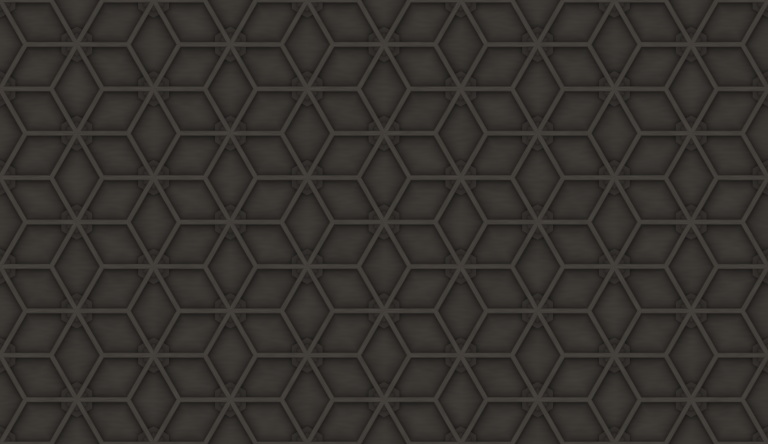
Write a Shadertoy shader that draws this pattern.

```glsl
const float REPEATS = 5.0;
const vec2 CELL = vec2(1.7320508, 1.0);
const float SECTOR = 1.0471976;
const float BEAM_HALF = 0.029;
const vec3 WARM_TINT = vec3(1.0, 0.935, 0.87);

vec2 hash2(vec2 p) {
    vec2 k = vec2(dot(p, vec2(12.71, 31.17)), dot(p, vec2(26.95, 18.33)));
    return fract(sin(k) * 4375.85);
}

float cornerSlope(vec2 corner, vec2 offset, vec2 period) {
    float angle = 6.2831853 * hash2(mod(corner, period)).x;
    return dot(vec2(cos(angle), sin(angle)), offset);
}

// Gradient noise that wraps after a whole number of lattice steps
float gradientNoise(vec2 p, vec2 period) {
    vec2 i = floor(p), f = p - i;
    vec2 u = f * f * f * (f * (f * 6.0 - 15.0) + 10.0);
    vec2 e = vec2(1.0, 0.0);
    float low = mix(cornerSlope(i, f, period),
                    cornerSlope(i + e, f - e, period), u.x);
    float high = mix(cornerSlope(i + e.yx, f - e.yx, period),
                     cornerSlope(i + e.xx, f - e.xx, period), u.x);
    return mix(low, high, u.y);
}

// Offset from the nearest six-way joint of the triangular lattice
vec2 jointOffset(vec2 p) {
    vec2 a = mod(p + 0.5 * CELL, CELL) - 0.5 * CELL;
    vec2 b = mod(p, CELL) - 0.5 * CELL;
    return dot(a, a) < dot(b, b) ? a : b;
}

float spokeIndex(vec2 q) {
    return round(atan(q.y, q.x) / SECTOR);
}

// x runs along the nearest spoke, y is the signed distance across it
vec2 spokeFrame(vec2 q, float spoke) {
    float c = cos(spoke * SECTOR), s = sin(spoke * SECTOR);
    return vec2(c * q.x + s * q.y, c * q.y - s * q.x);
}

float beamDistance(vec2 p) {
    vec2 q = jointOffset(p);
    return abs(spokeFrame(q, spokeIndex(q)).y) - BEAM_HALF;
}

// Pointed block filling the acute corner between two spokes
float petalDistance(vec2 frame, float reach) {
    vec2 f = vec2(frame.x, abs(frame.y));
    float along = dot(f, vec2(0.866, 0.5));
    float across = abs(dot(f, vec2(0.5, -0.866)));
    return max(across - 0.43 * reach, 0.88 * along + 0.47 * across - 0.88 * reach);
}

float coverage(float d, float pixel) {
    return 1.0 - smoothstep(-pixel, pixel, d);
}

float panelTone(float beam, float castBeam, vec2 uv) {
    float depth = max(0.7 * beam + 0.3 * castBeam, 0.0);
    float tone = mix(0.13, 0.24, 1.0 - exp(-16.0 * depth));
    float fibres = gradientNoise(uv * vec2(60.0, 150.0), vec2(60.0, 150.0));
    float stains = gradientNoise(uv * vec2(26.0, 15.0), vec2(26.0, 15.0));
    return tone * (1.0 + 0.06 * fibres + 0.07 * stains);
}

float beamTone(vec2 frame, float beam, vec2 seed) {
    vec2 shift = floor(64.0 * hash2(seed));
    float grain = gradientNoise(frame * vec2(9.0, 110.0) + shift, vec2(64.0));
    float wear = gradientNoise(frame * vec2(5.0, 14.0) + shift.yx, vec2(64.0));
    float bevel = smoothstep(0.0, 0.016, -beam);
    return mix(0.215, 0.258, bevel) * (1.0 + 0.09 * grain + 0.07 * wear);
}

void mainImage(out vec4 fragColor, in vec2 fragCoord) {
    vec2 uv = fragCoord / iResolution.xy;
    vec2 p = uv * REPEATS * CELL;
    float pixel = 0.75 * REPEATS / iResolution.y;

    vec2 q = jointOffset(p);
    float spoke = spokeIndex(q);
    vec2 frame = spokeFrame(q, spoke);
    float beam = abs(frame.y) - BEAM_HALF;
    float castBeam = beamDistance(p + vec2(-0.012, 0.03));

    // Wrapped joint number gives every beam its own grain
    vec2 joint = mod(round(2.0 * (p - q) / CELL), 2.0 * REPEATS);
    vec2 seed = joint + vec2(0.37, 0.61) * mod(spoke, 6.0);

    // Recessed panels
    float tone = panelTone(beam, castBeam, uv);

    // Corner blocks with contact shadow and inner step
    float petal = petalDistance(frame, 0.2);
    float innerPetal = petalDistance(frame, 0.135);
    tone *= 1.0 - 0.32 * exp(-38.0 * max(petal, 0.0));
    float blockTone = 0.2 - 0.045 * exp(-50.0 * max(beam, 0.0));
    blockTone *= 1.0 - 0.2 * exp(-70.0 * abs(innerPetal));
    blockTone *= 1.0 + 0.08 * gradientNoise(uv * vec2(90.0, 52.0), vec2(90.0, 52.0));
    tone = mix(tone, blockTone, coverage(petal, pixel));

    // Raised beams
    tone = mix(tone, beamTone(frame, beam, seed), coverage(beam, pixel));

    fragColor = vec4(tone * WARM_TINT, 1.0);
}
```
